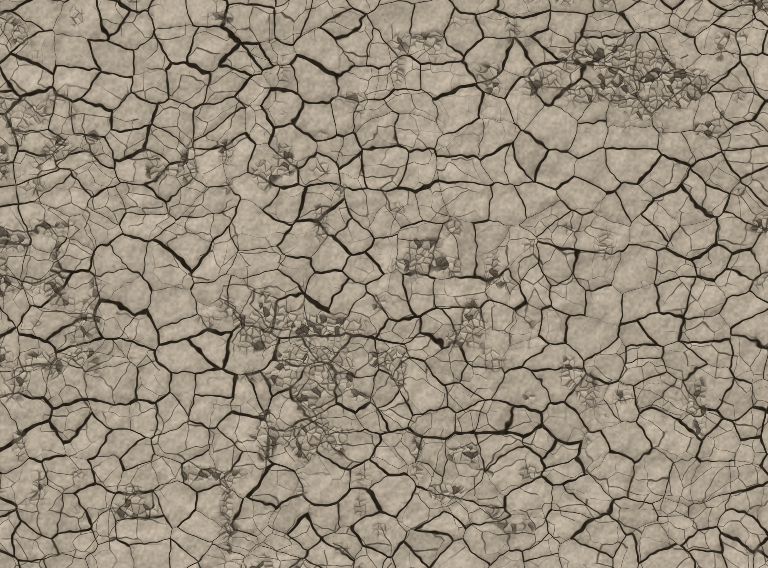
This texture is drawn by a Shadertoy shader. Its source:

```glsl
#define PLATE_SCALE 17.5
#define SPLIT_SCALE 27.0
#define CLOD_SCALE 90.0
#define WIDE_CRACK 0.0022
#define THIN_CRACK 0.0011
#define HAIRLINE 0.0008
#define CLAY_TONE 0.96
#define GRAIN 0.13
#define RELIEF 0.6
#define SHADOW_COLOR vec3(0.10, 0.08, 0.05)
#define CLAY_COLOR vec3(0.72, 0.67, 0.60)

struct Plate {
    vec2 id;      // cell the point belongs to
    float gap;    // distance to the nearest crack wall, negative inside
    float facing; // upward slope of that wall
};

vec2 hash2(vec2 p) {
    vec3 q = fract(p.xyx * vec3(0.1031, 0.1030, 0.0973));
    q += dot(q, q.yzx + 33.33);
    return fract((q.xx + q.yz) * q.zy);
}

float noise(vec2 p) {
    vec2 i = floor(p), f = fract(p);
    f = f * f * (3.0 - 2.0 * f);
    vec2 e = vec2(0.0, 1.0);
    return mix(mix(hash2(i).x, hash2(i + e.yx).x, f.x),
               mix(hash2(i + e).x, hash2(i + e.yy).x, f.x), f.y);
}

float fbm(vec2 p) {
    float sum = 0.0, amp = 0.5;
    for (int i = 0; i < 4; i++) {
        sum += amp * noise(p);
        p = mat2(1.6, 1.2, -1.2, 1.6) * p + 7.3;
        amp *= 0.5;
    }
    return sum / 0.9375;
}

// Neighbouring cells of one slab share a thin crack, slabs part widely
float slab(vec2 site) {
    return floor(6.0 * noise(site * 0.36 + 40.0));
}

// Voronoi plates whose walls differ in width; hidden is the share of closed walls
Plate plates(vec2 p, float scale, float thin, float wide, float hidden) {
    p *= scale;
    vec2 cell = floor(p), f = fract(p), nearId = cell, nearOff = vec2(0.0);
    float best = 9.0;
    for (int y = -1; y <= 1; y++)
    for (int x = -1; x <= 1; x++) {
        vec2 g = vec2(x, y);
        vec2 r = g + 0.05 + 0.9 * hash2(cell + g) - f;
        if (dot(r, r) < best) {
            best = dot(r, r);
            nearOff = r;
            nearId = cell + g;
        }
    }
    Plate plate = Plate(nearId, 9.0, 0.0);
    float home = slab(nearId);
    for (int y = -2; y <= 2; y++)
    for (int x = -2; x <= 2; x++) {
        vec2 id = nearId + vec2(x, y);
        if (x == 0 && y == 0) continue;
        vec2 r = id - cell + 0.05 + 0.9 * hash2(id) - f;
        vec2 dir = normalize(r - nearOff);
        float chance = hash2(id + nearId + 91.0).x;
        float width = thin * (chance - hidden) / (1.0 - hidden) * 1.6;
        if (slab(id) != home) width = max(width, wide * (0.5 + 0.6 * chance));
        // The sun stands high: level cracks hold more shadow, cast downwards
        width *= 0.75 + 0.4 * abs(dir.y) + 0.35 * dir.y;
        float gap = dot(0.5 * (nearOff + r), dir) / scale - width;
        if (gap < plate.gap) {
            plate.gap = gap;
            plate.facing = dir.y;
        }
    }
    return plate;
}

void mainImage(out vec4 fragColor, in vec2 fragCoord) {
    vec2 p = fragCoord / iResolution.y;
    float soft = max(0.0011, 0.55 / iResolution.y);

    // Bent and slightly ragged crack paths
    vec2 bend = vec2(noise(p * 14.0), noise(p * 14.0 + 50.0)) - 0.5;
    vec2 rag = vec2(noise(p * 90.0), noise(p * 90.0 + 20.0)) - 0.5;
    vec2 q = (p + 0.032 * bend + 0.005 * rag) * vec2(0.92, 1.06) + 3.0;

    // Crack width swells and shrinks along its way
    float open = 0.35 + 0.9 * noise(p * 9.0 + 9.0) + 0.4 * noise(p * 45.0);
    Plate plate = plates(q, PLATE_SCALE, THIN_CRACK * open, WIDE_CRACK * open, 0.1);
    Plate split = plates(q + 5.0, SPLIT_SCALE, HAIRLINE, HAIRLINE, 0.35);
    Plate clod = plates(p + 0.008 * rag, CLOD_SCALE, 0.0012, 0.0012, 0.3);

    // Clay surface: tone per plate, side-lit relief and grain
    float tone = CLAY_TONE + 0.07 * (hash2(plate.id).y - 0.5);
    tone += 0.06 * (hash2(split.id).y - 0.5);
    tone += 0.08 * (fbm(p * 6.0 + 12.0) - 0.5);
    vec2 toSun = vec2(-0.003, 0.005);
    tone += RELIEF * (fbm(p * 32.0) - fbm(p * 32.0 + 32.0 * toSun));
    tone += GRAIN * (noise(p * 230.0) - 0.5);

    // Curled rims along the cracks
    tone += exp(-max(plate.gap, 0.0) / 0.005) * (0.07 * plate.facing - 0.13);

    // Crumbled patches of pale clods with scattered small pits
    float patchy = fbm(p * vec2(3.5, 7.0) + 31.0) + 0.55 * (noise(p * 30.0) - 0.5);
    float rubble = smoothstep(0.62, 0.76, patchy);
    vec2 lump = hash2(clod.id);
    float clodTone = lump.x < 0.12 ? 0.25 : 0.72 + 0.3 * lump.y;
    clodTone += 0.1 * clod.facing;
    clodTone *= 1.0 - 0.55 * smoothstep(soft, -soft, clod.gap);
    tone = mix(tone, clodTone, 0.8 * rubble);

    // Hairlines first, then the deep cracks
    float hairMask = smoothstep(0.25, 0.5, noise(p * 9.0 + 70.0));
    tone *= 1.0 - 0.6 * hairMask * smoothstep(soft, -soft, split.gap);
    float crack = smoothstep(soft, -soft, plate.gap) * (1.0 - 0.4 * rubble);
    tone = mix(tone, 0.02 + 0.12 * noise(p * 120.0), crack);

    fragColor = vec4(mix(SHADOW_COLOR, CLAY_COLOR, clamp(tone, 0.0, 1.15)), 1.0);
}
```
